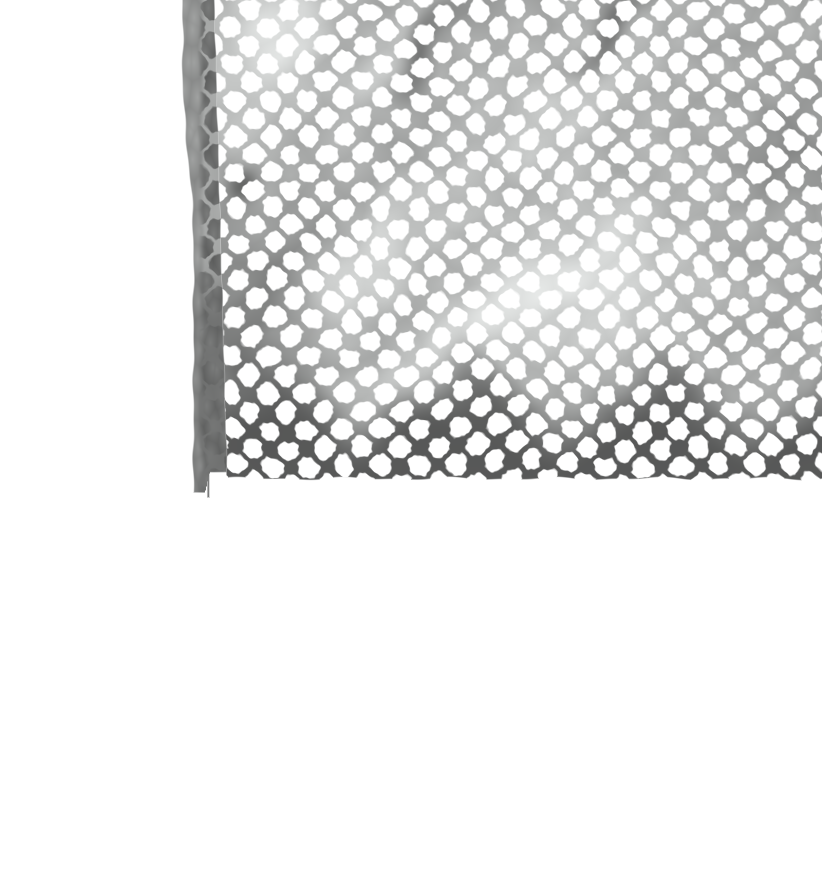
Write a Shadertoy shader that draws this pattern.

```glsl
// A slack ink-wash net hangs from a painted post over white paper.
// A warped diagonal lattice makes strands and knots; soft elliptical
// washes, layered sines and cellular noise supply the uneven grey tone.

const vec3 PAPER = vec3(1.0);
const vec3 INK_TINT = vec3(0.99, 1.0, 0.995);
const vec2 MESH_PERIOD = vec2(0.0415, 0.0405);
const vec2 MESH_ORIGIN = vec2(0.345, 0.4818);
const float NET_BOTTOM = 0.466;

vec2 hash2(vec2 p) {
    p = vec2(dot(p, vec2(127.1, 311.7)), dot(p, vec2(269.5, 183.3)));
    return fract(sin(p) * 43758.5);
}

// Distance to the nearest scattered cell centre.
float cellular(vec2 p) {
    vec2 cell = floor(p);
    float nearest = 2.0;
    for (int y = -1; y <= 1; y++)
    for (int x = -1; x <= 1; x++) {
        vec2 id = cell + vec2(x, y);
        nearest = min(nearest, length(id + hash2(id) - p));
    }
    return nearest;
}

vec2 waves(vec2 p, float scale) {
    vec2 q = p * scale;
    return sin(q.yx + 1.7 * sin(q * 0.63 + 2.1)) * 0.6
         + sin(q.yx * 1.9 + q * 0.8 + 4.0) * 0.4;
}

float smoothMin(float a, float b, float k) {
    float h = max(k - abs(a - b), 0.0) / k;
    return min(a, b) - h * h * k * 0.25;
}

float fill(float d, float aa) { return smoothstep(aa, -aa, d); }

// Soft elliptical wash, turned by an angle.
float wash(vec2 p, vec2 centre, vec2 radius, float angle) {
    vec2 d = p - centre;
    float c = cos(angle), s = sin(angle);
    d = vec2(c * d.x + s * d.y, c * d.y - s * d.x) / radius;
    return exp(-dot(d, d));
}

// Signed distance to strands and rounded knots.
float netDistance(vec2 p) {
    vec2 q = p + 0.006 * waves(p, 17.0) + 0.0013 * waves(p, 145.0)
               + 0.0006 * waves(p, 480.0);
    vec2 d = (q - MESH_ORIGIN) / MESH_PERIOD;
    vec2 uv = vec2(d.x + d.y, d.x - d.y);
    vec2 local = fract(uv) - 0.5;
    vec2 random = hash2(floor(uv));
    float width = 0.105 + 0.025 * waves(p, 60.0).x;
    float strand = min(abs(local.x), abs(local.y)) - width;
    float knot = length(local + (random - 0.5) * 0.1)
               - mix(0.25, 0.37, random.x);
    return smoothMin(strand, knot, 0.08) * 0.029;
}

// Grey value of the folds, stains and dark lower hem.
float netTone(vec2 p) {
    vec2 s = p + 0.012 * waves(p, 30.0);
    float tone = 0.65;
    tone += 0.22 * wash(s, vec2(0.30, 0.95), vec2(0.06, 0.10), -0.3);
    tone += 0.13 * wash(s, vec2(0.43, 0.92), vec2(0.03, 0.08), -0.5);
    tone += 0.20 * wash(s, vec2(0.41, 0.70), vec2(0.11, 0.04), 0.8);
    tone += 0.19 * wash(s, vec2(0.53, 0.63), vec2(0.18, 0.04), 0.65);
    tone += 0.17 * wash(s, vec2(0.69, 0.68), vec2(0.11, 0.08), 0.6);
    tone += 0.12 * wash(s, vec2(0.62, 0.87), vec2(0.14, 0.07), 0.8);
    tone -= 0.18 * wash(s, vec2(0.28, 0.62), vec2(0.07, 0.13), -0.3);
    tone -= 0.20 * wash(s, vec2(0.47, 0.94), vec2(0.018, 0.06), -0.5);
    tone -= 0.22 * wash(s, vec2(0.67, 0.96), vec2(0.06, 0.018), 0.8);
    tone -= 0.25 * wash(s, vec2(0.27, 0.80), vec2(0.03, 0.012), 0.75);
    tone -= 0.12 * wash(s, vec2(0.88, 0.83), vec2(0.07, 0.05), 0.7);
    tone += 0.09 * (0.5 - cellular(mat2(0.7, -0.7, 0.7, 0.7) * s * vec2(18.0, 25.0)));
    float edge = 0.552 + 0.032 * cos(28.5 * (s.x - 0.51));
    float shadow = smoothstep(edge + 0.045, edge - 0.055, s.y);
    return mix(tone, 0.33, shadow * 0.95);
}

void mainImage(out vec4 fragColor, in vec2 fragCoord) {
    vec2 p = fragCoord / iResolution.y;
    float aa = 1.0 / iResolution.y;
    float drop = 1.0 - p.y;
    float ripple = 0.0012 * waves(p, 75.0).x;

    // Post outline, slightly leaning and rough on both sides.
    float left = 0.204 + 0.012 * smoothstep(0.08, 0.27, drop) + ripple;
    float right = 0.239 + 0.027 * drop + ripple * 0.5;
    float lattice = netDistance(p);

    // Net, trimmed along the hem.
    float hem = NET_BOTTOM + 0.002 * waves(p, 55.0).y;
    float net = max(lattice, max(hem - p.y, right - p.x));
    vec3 color = mix(PAPER, INK_TINT * netTone(p), fill(net, aa));

    // Post body, with a long drip at its left foot.
    float foot = mix(0.450, 0.474, smoothstep(0.228, 0.235, p.x)) + ripple;
    float post = max(max(left - p.x, p.x - right), foot - p.y);
    float drip = max(abs(p.x - 0.2325) - 0.001, abs(p.y - 0.465) - 0.020);
    float age = smoothstep(0.28, 0.36, drop);
    float side = smoothstep(0.220, 0.229, p.x + ripple);
    float postTone = mix(0.57, 0.42, side) - 0.07 * age * (1.0 - side);
    postTone += 0.12 * (0.5 - cellular(p * vec2(75.0, 35.0)));
    float overlay = fill(lattice + 0.001, aa) * side;
    postTone = mix(postTone, mix(0.72, 0.46, age), overlay * 0.8);
    color = mix(color, INK_TINT * postTone, fill(min(post, drip), aa));

    fragColor = vec4(clamp(color, 0.0, 1.0), 1.0);
}
```
